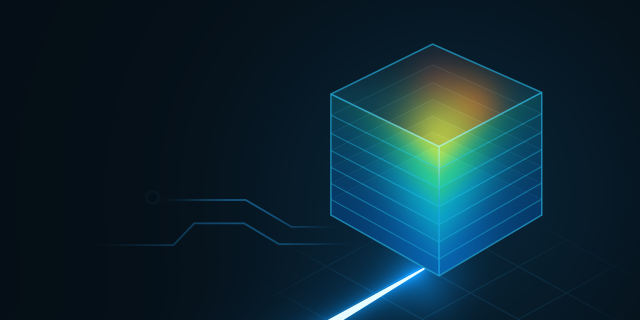
Write a Shadertoy shader that draws this background.

```glsl
// A glowing glass cube of stacked layers on a dark floor, with a light beam and circuit traces.
// The cube outline is a set of piecewise linear heights over x; layers blend its top and bottom.
// Colour comes from a vertical ramp and soft warm spots; units are canvas heights, x in 0..2.

const vec2 LEFT = vec2(1.034, 0.706);    // corners of the top face
const vec2 BACK = vec2(1.352, 0.862);
const vec2 RIGHT = vec2(1.693, 0.711);
const vec2 FRONT = vec2(1.372, 0.542);
const vec4 DROP = vec4(0.378, 0.372, 0.383, 0.404); // heights: left, back, right, front
const float LAYERS = 7.0;
const float LAYER_POWER = 0.9;           // packs layers closer near the base
const float EDGE_WIDTH = 0.0024;
const float SLOPE_SCALE = 0.89;          // vertical gap to distance on slanted edges

const vec2 BEAM_START = vec2(1.331, 0.164);
const vec2 BEAM_END = vec2(1.050, 0.0);
const vec2 GRID_NODE = vec2(1.62, 0.167);
const float GRID_STEP = 0.30;
const float GRID_SLOPE = 0.55;

const vec3 NIGHT = vec3(0.020, 0.056, 0.085);
const vec3 HALO = vec3(0.012, 0.085, 0.130);
const vec3 BEAM_BLUE = vec3(0.02, 0.46, 0.78);
const vec3 TRACE_BLUE = vec3(0.05, 0.25, 0.37);
const vec3 EDGE_CYAN = vec3(0.13, 0.63, 0.80);
const vec3 EDGE_PALE = vec3(0.66, 0.95, 0.82);

// Coverage of a stroke of half width w at distance d
float stroke(float d, float w) {
    return clamp((w - d) * iResolution.y + 0.5, 0.0, 1.0);
}

float spot(vec2 p, vec2 center, float radius) {
    vec2 q = (p - center) / radius;
    return exp(-dot(q, q));
}

float segment(vec2 p, vec2 a, vec2 b) {
    vec2 ab = b - a, ap = p - a;
    return length(ap - ab * clamp(dot(ap, ab) / dot(ab, ab), 0.0, 1.0));
}

// Height at x of the bent line a - b - c
float bentLine(float x, vec2 a, vec2 b, vec2 c) {
    return x < b.x ? mix(a.y, b.y, (x - a.x) / (b.x - a.x))
                   : mix(b.y, c.y, (x - b.x) / (c.x - b.x));
}

vec3 coreRamp(float s) {
    vec3 c = mix(vec3(0.56, 0.71, 0.27), vec3(0.14, 0.67, 0.50), smoothstep(0.0, 0.32, s));
    c = mix(c, vec3(0.04, 0.58, 0.70), smoothstep(0.28, 0.58, s));
    return mix(c, vec3(0.03, 0.39, 0.68), smoothstep(0.5, 1.0, s));
}

vec3 floorAndBeam(vec2 p) {
    vec3 col = NIGHT + HALO * spot(p, vec2(1.38, 0.40), 0.62);
    // Slanted floor grid
    vec2 q = p - GRID_NODE;
    vec2 cell = vec2(q.x + q.y / GRID_SLOPE, q.x - q.y / GRID_SLOPE) / GRID_STEP;
    vec2 gap = abs(fract(cell + 0.5) - 0.5) * GRID_STEP * 0.48;
    float grid = max(stroke(gap.x, 0.0015), stroke(gap.y, 0.0015));
    float gridFade = smoothstep(0.33, 0.12, p.y) * smoothstep(0.75, 1.15, p.x)
                   * smoothstep(2.05, 1.65, p.x);
    col += vec3(0.02, 0.075, 0.10) * grid * gridFade;
    // Beam widening toward the viewer
    vec2 dir = normalize(BEAM_END - BEAM_START);
    vec2 rel = p - BEAM_START;
    float along = dot(rel, dir);
    float across = abs(rel.x * dir.y - rel.y * dir.x);
    float lit = smoothstep(-0.06, 0.05, along);
    col += BEAM_BLUE * lit * (0.62 * exp(-across / 0.022) + 0.28 * exp(-across / 0.085));
    col += BEAM_BLUE * 0.32 * spot(p, vec2(1.34, 0.14), 0.12);
    float core = stroke(across, 0.003 + 0.029 * max(along, 0.0));
    return mix(col, vec3(0.90, 0.99, 1.0), core * smoothstep(-0.005, 0.01, along));
}

vec3 circuits(vec2 p) {
    vec2 upper[4] = vec2[4](vec2(0.49, 0.375), vec2(0.768, 0.375),
                            vec2(0.911, 0.291), vec2(1.06, 0.291));
    vec2 lower[6] = vec2[6](vec2(0.27, 0.234), vec2(0.542, 0.234), vec2(0.607, 0.302),
                            vec2(0.763, 0.302), vec2(0.872, 0.237), vec2(1.11, 0.237));
    float dUpper = 1.0, dLower = 1.0;
    for (int i = 0; i < 3; i++) dUpper = min(dUpper, segment(p, upper[i], upper[i + 1]));
    for (int i = 0; i < 5; i++) dLower = min(dLower, segment(p, lower[i], lower[i + 1]));
    float fadeUpper = smoothstep(0.48, 0.74, p.x) * smoothstep(1.08, 0.78, p.x);
    float fadeLower = smoothstep(0.25, 0.75, p.x) * smoothstep(1.13, 0.80, p.x);
    float ring = stroke(abs(length(p - vec2(0.477, 0.383)) - 0.019), 0.004);
    return TRACE_BLUE * (stroke(dUpper, 0.0028) * fadeUpper
                       + stroke(dLower, 0.0028) * fadeLower * 0.85 + ring * 0.09);
}

vec3 cube(vec2 p, vec3 behind) {
    vec2 down = vec2(0.0, -1.0);
    float frontTop = bentLine(p.x, LEFT, FRONT, RIGHT);
    float backTop = bentLine(p.x, LEFT, BACK, RIGHT);
    float frontLow = bentLine(p.x, LEFT + down * DROP.x, FRONT + down * DROP.w, RIGHT + down * DROP.z);
    float backLow = bentLine(p.x, LEFT + down * DROP.x, BACK + down * DROP.y, RIGHT + down * DROP.z);
    float outside = max(max(LEFT.x - p.x, p.x - RIGHT.x),
                        max(p.y - backTop, frontLow - p.y) * SLOPE_SCALE);
    float s = (frontTop - p.y) / (frontTop - frontLow);
    float dx = abs(p.x - FRONT.x);
    // Side faces: bright core fading to dark glass
    vec3 rim = mix(vec3(0.04, 0.24, 0.31), vec3(0.02, 0.21, 0.40), clamp(s, 0.0, 1.0));
    vec3 side = mix(rim, coreRamp(s + 0.9 * dx), exp(-dx * dx / 0.034));
    // Top face: warm light rising from the layers below
    vec3 top = mix(vec3(0.045, 0.23, 0.30), vec3(0.05, 0.14, 0.20), smoothstep(0.66, 0.84, p.y));
    top = mix(top, vec3(0.34, 0.19, 0.23), 0.65 * spot(p, vec2(1.37, 0.735), 0.085));
    top = mix(top, vec3(0.64, 0.31, 0.17), 0.80 * spot(p, vec2(1.47, 0.665), 0.095));
    top = mix(top, vec3(0.62, 0.67, 0.24), 0.95 * spot(p, vec2(1.385, 0.575), 0.135));
    vec3 glass = mix(top, side, stroke(p.y - frontTop, 0.0));
    // Layer sheets and their edges
    for (float i = 1.0; i < LAYERS; i++) {
        float t = pow(i / LAYERS, LAYER_POWER);
        float nearY = mix(frontTop, frontLow, t), farY = mix(backTop, backLow, t);
        float sheet = stroke(p.y - farY, 0.0) * stroke(nearY - p.y, 0.0);
        glass *= 1.0 + 0.035 * sheet;
        glass += vec3(0.05, 0.09, 0.09) * stroke(abs(p.y - farY) * SLOPE_SCALE, 0.001) * (1.0 - 0.6 * t);
        glass = mix(glass, vec3(0.10, 0.70, 0.84), 0.48 * stroke(abs(p.y - nearY) * SLOPE_SCALE, 0.0017));
    }
    vec3 col = mix(behind, glass, stroke(outside, 0.0));
    // Outer frame, front post and bright front rim
    col = mix(col, EDGE_CYAN, 0.75 * stroke(abs(outside), EDGE_WIDTH));
    float inside = stroke(outside, 0.0);
    float post = stroke(dx, EDGE_WIDTH) * step(0.0, s);
    col = mix(col, mix(EDGE_PALE, vec3(0.10, 0.66, 0.90), smoothstep(0.0, 0.5, s)), 0.75 * post * inside);
    vec3 rimColor = mix(EDGE_CYAN, EDGE_PALE, exp(-dx * dx / 0.03));
    return mix(col, rimColor, 0.9 * inside * stroke(abs(p.y - frontTop) * SLOPE_SCALE, EDGE_WIDTH));
}

void mainImage(out vec4 fragColor, in vec2 fragCoord) {
    vec2 p = fragCoord / iResolution.y;
    fragColor = vec4(cube(p, floorAndBeam(p) + circuits(p)), 1.0);
}
```
